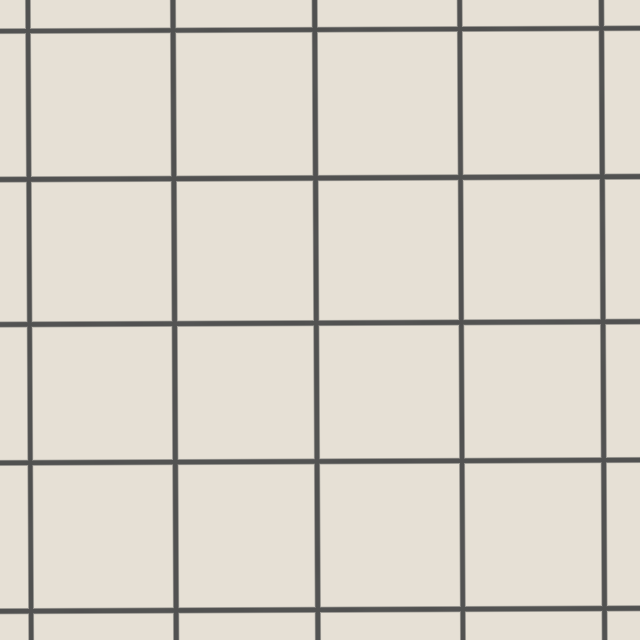
This pattern is drawn by a Shadertoy shader. Its source:

```glsl
// Square windowpane grid of thin charcoal lines on warm cream, slightly tilted and uneven.
#define COLUMN_PITCH 0.2240
#define ROW_PITCH 0.2266
#define GRID_ORIGIN vec2(0.0488, 0.0449)
#define LEAN vec2(0.0052, -0.0046)
#define COLUMN_SHIFT 0.0026
#define ROW_SHIFT 0.0052
#define LINE_WIDTH 0.0083
#define WIDTH_VARIATION 0.0005
#define EDGE_SOFTNESS 0.0017
#define CREAM vec3(0.902, 0.880, 0.836)
#define CHARCOAL vec3(0.318, 0.320, 0.318)

float hash(vec2 p) {
    return fract(sin(dot(p, vec2(127.1, 311.7))) * 43758.5);
}

float valueNoise(vec2 p) {
    vec2 cell = floor(p);
    vec2 f = fract(p);
    f = f * f * (3.0 - 2.0 * f);
    float low = mix(hash(cell), hash(cell + vec2(1, 0)), f.x);
    float high = mix(hash(cell + vec2(0, 1)), hash(cell + vec2(1, 1)), f.x);
    return mix(low, high, f.y);
}

// Uneven spacing: alternate columns move sideways, rows follow a cycle of four
float columnOffset(float index) {
    return COLUMN_SHIFT * mod(index, 2.0);
}

float rowOffset(float index) {
    float phase = index * 1.5708;
    float c = cos(phase);
    return ROW_SHIFT * (sin(phase) + 0.5 * c * (1.0 - c));
}

// Soft-edged coverage of one line, with a small width change per line
float lineCoverage(float dist, float index, float seed, float softness) {
    float width = LINE_WIDTH + WIDTH_VARIATION * (2.0 * hash(vec2(index, seed)) - 1.0);
    return 1.0 - smoothstep(-softness, softness, abs(dist) - 0.5 * width);
}

void mainImage(out vec4 fragColor, in vec2 fragCoord) {
    vec2 uv = fragCoord / iResolution.xy;
    float softness = max(EDGE_SOFTNESS, 0.75 / min(iResolution.x, iResolution.y));

    // Sheared grid coordinates and nearest line indices
    vec2 grid = uv + LEAN * uv.yx - GRID_ORIGIN;
    vec2 index = floor(grid / vec2(COLUMN_PITCH, ROW_PITCH) + 0.5);
    vec2 dist = grid - index * vec2(COLUMN_PITCH, ROW_PITCH);
    dist -= vec2(columnOffset(index.x), rowOffset(index.y));

    // Crossing lines merge into one flat ink layer
    float ink = max(lineCoverage(dist.x, index.x, 3.0, softness),
                    lineCoverage(dist.y, index.y, 8.0, softness));

    // Barely visible unevenness in the ink
    vec3 inkColor = CHARCOAL + 0.016 * (valueNoise(uv * 24.0) - 0.5);
    fragColor = vec4(mix(CREAM, inkColor, ink), 1.0);
}
```
